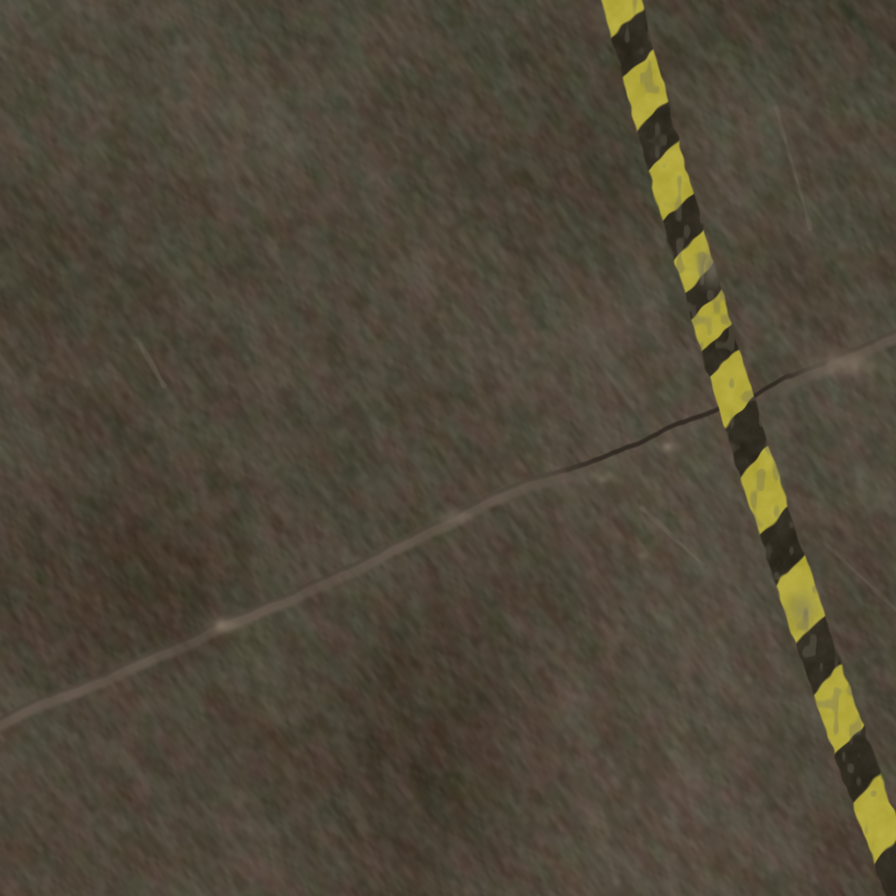
This texture is drawn by a three.js fragment shader. Its source:

```glsl
// Worn concrete floor with a diagonal crack and yellow-black hazard tape.
varying vec2 vUv;

const vec3 CONCRETE = vec3(0.295, 0.267, 0.217);
const vec3 CRACK_DUST = vec3(0.395, 0.350, 0.300);
const vec3 CRACK_DARK = vec3(0.170, 0.145, 0.120);
const vec3 CHIP = vec3(0.520, 0.470, 0.410);
const vec3 SCRATCH = vec3(0.430, 0.405, 0.350);
const vec3 TAPE_YELLOW = vec3(0.690, 0.650, 0.235);
const vec3 TAPE_BLACK = vec3(0.190, 0.170, 0.130);
const float TAPE_HALF_WIDTH = 0.0215;
const float STRIPE_SLANT = 0.75;
const float BLACK_SHARE = 0.44;
const float EDGE = 0.0018;
const vec2 GRAIN_DIR = vec2(0.6, -0.8);

float hash(vec2 p) {
  vec3 q = fract(vec3(p.xyx) * 0.1031);
  q += dot(q, q.yzx + 33.33);
  return fract((q.x + q.y) * q.z);
}

float noise(vec2 p) {
  vec2 i = floor(p), f = fract(p);
  f = f * f * (3.0 - 2.0 * f);
  return mix(mix(hash(i), hash(i + vec2(1.0, 0.0)), f.x),
             mix(hash(i + vec2(0.0, 1.0)), hash(i + vec2(1.0, 1.0)), f.x), f.y);
}

float fbm(vec2 p) {
  float sum = 0.0, gain = 0.5;
  for (int i = 0; i < 4; i++) {
    sum += gain * noise(p);
    p = p * 2.03 + 17.3;
    gain *= 0.5;
  }
  return sum / 0.9375;
}

float blob(vec2 p, vec2 center, vec2 radius) {
  vec2 d = (p - center) / radius;
  return exp(-dot(d, d));
}

float scratch(vec2 p, vec2 a, vec2 b) {
  vec2 ab = b - a;
  float h = clamp(dot(p - a, ab) / dot(ab, ab), 0.0, 1.0);
  float d = length(p - a - ab * h) + 0.003 * (noise(p * 60.0) - 0.5);
  return (1.0 - smoothstep(0.0005, 0.0035, abs(d))) * (0.35 + 0.65 * noise(p * 90.0));
}

vec3 concrete(vec2 p) {
  vec2 g = vec2(dot(p, GRAIN_DIR), dot(p, vec2(-GRAIN_DIR.y, GRAIN_DIR.x)));
  float tone = 0.10 * (fbm(p * 6.0 + 3.0) - 0.5);
  tone += 0.055 * (noise(g * vec2(55.0, 150.0)) - 0.5);
  tone += 0.040 * (noise(g * vec2(130.0, 260.0) + 40.0) - 0.5);
  tone += 0.05 * (fbm(g * vec2(18.0, 40.0) + 9.0) - 0.5);
  // Broad light and dark patches
  tone += 0.030 * blob(p, vec2(0.31, 0.88), vec2(0.17, 0.13));
  tone += 0.030 * blob(p, vec2(0.60, 0.56), vec2(0.20, 0.13));
  tone += 0.030 * blob(p, vec2(0.73, 0.24), vec2(0.17, 0.17));
  tone += 0.025 * blob(p, vec2(0.85, 0.03), vec2(0.16, 0.10));
  tone -= 0.032 * blob(p, vec2(0.42, 0.17), vec2(0.15, 0.14));
  tone -= 0.025 * blob(p, vec2(0.08, 0.78), vec2(0.20, 0.14));
  tone -= 0.020 * blob(p, vec2(0.10, 0.45), vec2(0.20, 0.12));
  // Green above, red-brown below, with mottled tints
  float tint = 0.035 * (noise(g * vec2(35.0, 60.0) + 70.0) - 0.5) + 0.010 * (0.5 - p.y);
  float blue = 0.020 * (noise(p * 45.0 + 25.0) - 0.5);
  return CONCRETE + tone + vec3(tint, -0.5 * tint, blue);
}

vec3 addCrack(vec3 color, vec2 p) {
  float y = 0.193 + 0.43 * p.x + 0.011 * blob(p.xx, vec2(0.54), vec2(0.16));
  float d = p.y - y + 0.009 * (fbm(vec2(p.x * 24.0, 4.0)) - 0.5);
  float opened = smoothstep(0.60, 0.68, p.x) * (1.0 - smoothstep(0.86, 0.91, p.x));
  float wear = 0.45 + 0.55 * noise(p * 38.0);
  float dust = 1.0 - smoothstep(0.004, 0.012, abs(d));
  color = mix(color, CRACK_DUST, dust * wear * (1.0 - 0.75 * opened));
  float rim = 1.0 - smoothstep(0.001, 0.0045, abs(d - 0.006));
  color = mix(color, CRACK_DARK, rim * mix(0.25, 0.85, opened));
  // Pale chips along the joint
  float chips = blob(p, vec2(0.25, 0.302), vec2(0.016, 0.008));
  chips += blob(p, vec2(0.51, 0.422), vec2(0.016, 0.007));
  chips += 0.8 * blob(p, vec2(0.67, 0.467), vec2(0.016, 0.007));
  chips += blob(p, vec2(0.745, 0.502), vec2(0.010, 0.006));
  chips += 0.9 * blob(p, vec2(0.94, 0.592), vec2(0.035, 0.012));
  return mix(color, CHIP, min(chips, 1.0) * (0.3 + 0.6 * noise(p * 110.0)));
}

// Distance from the nearest black stripe's centre, turned into coverage
float stripe(float s, float center, float period) {
  float d = abs(fract((s - center) / period + 0.5) - 0.5) * period;
  return 1.0 - smoothstep(-EDGE, EDGE, d - 0.5 * BLACK_SHARE * period);
}

vec3 addTape(vec3 color, vec2 p) {
  float t = 1.0 - p.y;
  float x = p.x - (0.694 + 0.2574 * t + 0.0596 * t * t);
  float s = t + STRIPE_SLANT * x + 0.006 * (noise(p * 75.0) - 0.5);
  // Three lengths of tape with differing stripe spacing
  float black = s < 0.26 ? stripe(s, 0.048, 0.103)
              : s < 0.43 ? stripe(s, 0.3255, 0.065) : stripe(s, 0.487, 0.1217);
  float ragged = 0.004 * (noise(p * 85.0 + 11.0) - 0.5);
  float mask = 1.0 - smoothstep(-EDGE, EDGE, abs(x) - TAPE_HALF_WIDTH + ragged);
  vec3 tape = mix(TAPE_YELLOW, TAPE_BLACK, black);
  tape += 0.09 * (fbm(p * 70.0) - 0.5);
  float scuff = smoothstep(0.62, 0.85, noise(p * vec2(120.0, 70.0) + 5.0));
  scuff = 0.35 * scuff + 0.8 * blob(p, vec2(0.795, 0.70), vec2(0.012, 0.018));
  scuff += 0.45 * blob(p, vec2(0.895, 0.32), vec2(0.015, 0.018));
  return mix(color, mix(tape, SCRATCH, min(scuff, 0.8)), mask);
}

void main() {
  vec2 p = vUv;
  vec3 color = addCrack(concrete(p), p);
  float marks = scratch(p, vec2(0.866, 0.88), vec2(0.905, 0.745));
  marks += scratch(p, vec2(0.153, 0.622), vec2(0.183, 0.570));
  marks += scratch(p, vec2(0.716, 0.433), vec2(0.785, 0.370));
  marks += 0.6 * scratch(p, vec2(0.925, 0.390), vec2(1.0, 0.320));
  marks += blob(p, vec2(0.717, 0.380), vec2(0.006, 0.004));
  color = mix(color, SCRATCH, 0.6 * min(marks, 1.0));
  gl_FragColor = vec4(addTape(color, p), 1.0);
}
```
